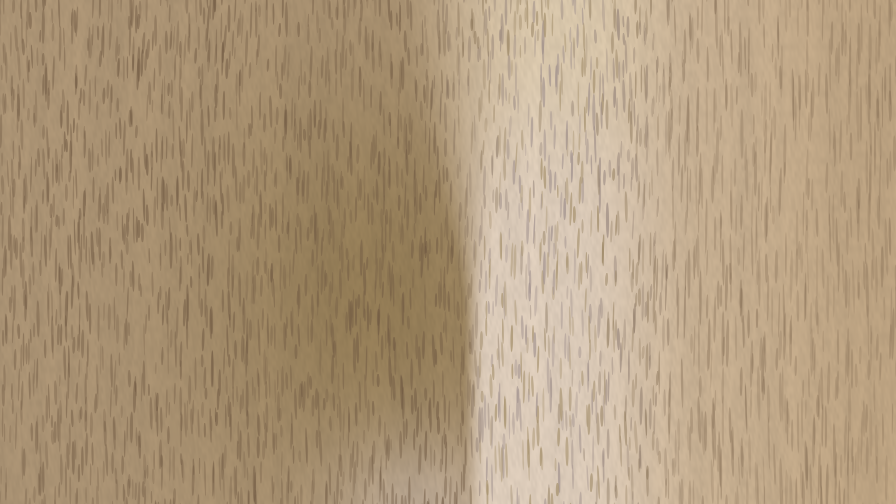
Give the GLSL for this texture, as a Shadertoy shader.

```glsl
// Pale oak veneer with short vertical pores, a soft shadow and a glossy light band.
const vec3 WOOD_LEFT = vec3(0.670, 0.577, 0.455);
const vec3 WOOD_SHADOW = vec3(0.575, 0.485, 0.335);
const vec3 WOOD_RIGHT = vec3(0.785, 0.695, 0.580);
const vec3 WOOD_FAR_RIGHT = vec3(0.735, 0.635, 0.505);
const vec3 SHEEN_TOP = vec3(0.855, 0.785, 0.675);
const vec3 SHEEN_LOW = vec3(0.860, 0.795, 0.725);
const vec3 FLOOR_GLOW = vec3(0.750, 0.680, 0.610);
const vec3 PORE_BROWN = vec3(0.440, 0.350, 0.260);
const vec3 PORE_OLIVE = vec3(0.660, 0.580, 0.440);
const vec3 PORE_MAUVE = vec3(0.640, 0.580, 0.565);
const float SHEEN_EDGE = 0.53;
const vec2 PORE_CELL = vec2(0.021, 0.105);
const int PORE_LAYERS = 5;
const float PORE_CHANCE = 0.62;
const float STREAK_AMOUNT = 0.065;
const float FIBRE_AMOUNT = 0.050;

float hash(vec2 p) {
    return fract(sin(dot(p, vec2(127.1, 311.7))) * 43758.5453);
}

float noise(vec2 p) {
    vec2 i = floor(p), f = fract(p);
    f = f * f * (3.0 - 2.0 * f);
    return mix(mix(hash(i), hash(i + vec2(1, 0)), f.x),
               mix(hash(i + vec2(0, 1)), hash(i + vec2(1, 1)), f.x), f.y);
}

float gaussian(vec2 d) {
    return exp(-dot(d, d));
}

// One layer of tapered dashes: x is coverage, y is a random tint.
vec2 poreLayer(vec2 p, float layer, float soft) {
    p.x += layer * 0.37 * PORE_CELL.x;
    float column = floor(p.x / PORE_CELL.x);
    p.y += PORE_CELL.y * hash(vec2(column, layer + 3.0));
    vec2 id = vec2(column, floor(p.y / PORE_CELL.y));
    vec2 key = id + layer * 17.0;
    vec2 local = p - (id + 0.5) * PORE_CELL;

    float halfLength = PORE_CELL.y * mix(0.12, 0.38, hash(key + 5.3));
    float halfWidth = mix(0.0014, 0.0032, hash(key + 9.1));
    local.x -= (hash(key + 1.7) - 0.5) * PORE_CELL.x * 0.55;
    local.y -= (hash(key + 2.9) - 0.5) * PORE_CELL.y * 0.22;
    local.x += local.y * (hash(key + 7.7) - 0.5) * 0.08;

    float along = clamp(abs(local.y) / halfLength, 0.0, 1.0);
    float width = halfWidth * sqrt(1.0 - along * along);
    float body = 1.0 - smoothstep(-soft, soft, abs(local.x) - width);
    float ends = 1.0 - smoothstep(0.85, 1.0, along);
    float present = step(hash(key + 4.1), PORE_CHANCE);
    return vec2(body * ends * present, hash(key + 6.6));
}

void mainImage(out vec4 fragColor, in vec2 fragCoord) {
    vec2 uv = fragCoord / iResolution.xy;
    vec2 p = fragCoord / iResolution.y;
    float soft = max(0.0012, 0.5 / iResolution.y);

    // Broad lighting: shadow on the left, sheen beyond a nearly straight edge
    float shadow = gaussian((uv - vec2(0.42, 0.42)) / vec2(0.19, 0.42));
    float glow = gaussian((uv - vec2(0.47, -0.02)) / vec2(0.10, 0.15));
    float blur = mix(0.014, 0.10, smoothstep(0.35, 1.0, uv.y));
    float rightSide = smoothstep(SHEEN_EDGE - blur, SHEEN_EDGE + blur, uv.x);
    float sheen = rightSide * (1.0 - smoothstep(0.63, 0.79, uv.x));
    vec3 left = mix(mix(WOOD_LEFT, WOOD_SHADOW, shadow), FLOOR_GLOW, glow * 0.8);
    vec3 right = mix(WOOD_RIGHT, WOOD_FAR_RIGHT, smoothstep(0.72, 1.0, uv.x));
    vec3 gloss = mix(SHEEN_LOW, SHEEN_TOP, smoothstep(0.55, 0.95, uv.y));
    vec3 color = mix(mix(left, right, rightSide), gloss, sheen);

    // Long growth streaks and fine slanted fibres
    vec2 grain = p + vec2(0.006 * noise(p * vec2(4.0, 5.0)), 0.0);
    float streak = 0.6 * noise(grain * vec2(38.0, 1.3)) + 0.4 * noise(grain * vec2(110.0, 3.5));
    float fibre = noise(vec2(grain.x * 240.0 + grain.y * 25.0, grain.y * 75.0));
    color *= 1.0 + STREAK_AMOUNT * (streak - 0.5) + FIBRE_AMOUNT * (fibre - 0.5);

    // Pores: brown in the shade, olive and mauve in the sheen, faint at right
    float patches = mix(0.65, 1.0, noise(p * vec2(14.0, 3.0)));
    float strength = mix(0.62, 0.36, rightSide);
    strength = mix(strength, 0.85, sheen);
    float stretch = mix(1.0, 0.65, smoothstep(0.70, 0.78, uv.x));
    for (int i = 0; i < PORE_LAYERS; i++) {
        vec2 pore = poreLayer(grain * vec2(1.0, stretch), float(i), soft);
        vec3 glossy = mix(PORE_OLIVE, PORE_MAUVE, smoothstep(0.35, 0.65, pore.y));
        vec3 tint = mix(PORE_BROWN, glossy, sheen);
        float depth = strength * patches * mix(0.5, 1.0, hash(vec2(pore.y, 8.0)));
        color = mix(color, tint, pore.x * depth);
    }

    fragColor = vec4(clamp(color, 0.0, 1.0), 1.0);
}
```
